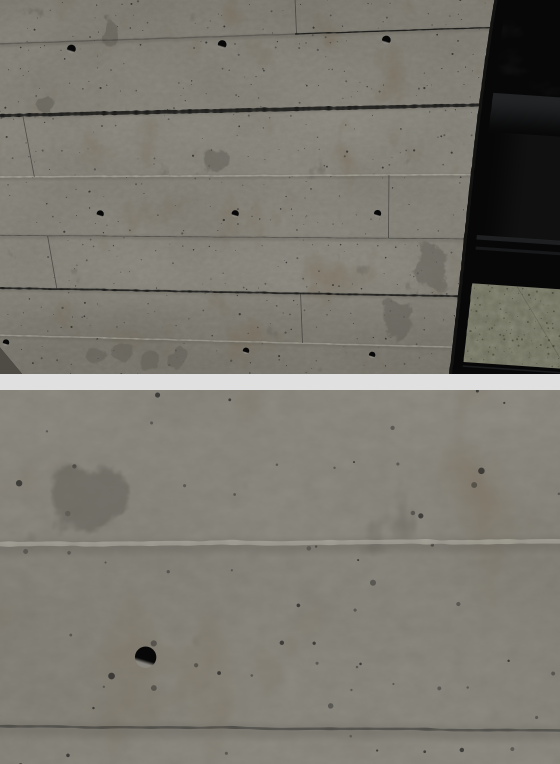
Top, the full canvas; bottom, a detail of the centre.
Reproduce this texture procedurally as a WebGL 2 fragment shader.

```glsl
#version 300 es
precision highp float;
uniform vec2 u_resolution;
out vec4 outColor;

#define CONCRETE vec3(0.515, 0.505, 0.472)
#define DAMP vec3(0.385, 0.375, 0.345)
#define RUST vec3(0.47, 0.42, 0.35)
#define GROOVE vec3(0.09, 0.09, 0.085)
#define RIDGE vec3(0.66, 0.65, 0.61)
#define BLACK vec3(0.028, 0.028, 0.03)
#define REFLECTION vec3(0.15, 0.16, 0.165)
#define FLOOR vec3(0.475, 0.475, 0.41)
#define WALL_WIDTH 1.27
#define FRAME_WIDTH 0.034
#define PIT_CELL 0.036
#define GRAIN 0.035

// Seams: height at left, height at right, half width, tone (dark < 0 < light)
const vec4 SEAMS[6] = vec4[6](
  vec4(0.883, 0.925, 0.0017, -0.9), vec4(0.691, 0.719, 0.0040, -1.0),
  vec4(0.527, 0.533, 0.0020, 0.8), vec4(0.371, 0.361, 0.0011, -0.45),
  vec4(0.230, 0.207, 0.0024, -1.0), vec4(0.104, 0.070, 0.0018, 0.7));
// Butt joint of each board, from the top; negative for none
const float JOINTS[7] = float[7](0.789, -1.0, 0.061, 1.04, 0.127, 0.803, -1.0);
// Tie hole rows: first x, first y, spacing, radius
const vec4 HOLES[3] = vec4[3](vec4(0.191, 0.869, 0.385, 0.0115),
  vec4(0.268, 0.428, 0.351, 0.0095), vec4(0.016, 0.084, 0.310, 0.0085));
// Large damp patches: centre, radii
const vec4 PATCHES[5] = vec4[5](vec4(0.573, 0.570, 0.034, 0.030),
  vec4(1.152, 0.288, 0.048, 0.068), vec4(1.064, 0.148, 0.040, 0.058),
  vec4(0.295, 0.915, 0.018, 0.042), vec4(0.122, 0.717, 0.022, 0.022));

vec2 hash2(vec2 p) {
  p = vec2(dot(p, vec2(127.1, 311.7)), dot(p, vec2(269.5, 183.3)));
  return fract(sin(p) * 43758.5);
}

float noise(vec2 p) {
  vec2 i = floor(p), f = fract(p), u = f * f * (3.0 - 2.0 * f);
  vec2 e = vec2(1.0, 0.0);
  float a = dot(hash2(i) * 2.0 - 1.0, f);
  float b = dot(hash2(i + e) * 2.0 - 1.0, f - e);
  float c = dot(hash2(i + e.yx) * 2.0 - 1.0, f - e.yx);
  float d = dot(hash2(i + 1.0) * 2.0 - 1.0, f - 1.0);
  return mix(mix(a, b, u.x), mix(c, d, u.x), u.y);
}

float fbm(vec2 p) {
  float sum = 0.0, amp = 0.6;
  for (int i = 0; i < 4; i++, amp *= 0.5, p = p * 2.03 + 7.1) sum += amp * noise(p);
  return sum;
}

// Coverage of the region where d < 0
float fill(float d) { return clamp(0.5 - d * u_resolution.y, 0.0, 1.0); }

// Small round pits scattered on a jittered grid
float pits(vec2 p, float cell, float density) {
  vec2 id = floor(p / cell), h = hash2(id), k = hash2(id + 31.7);
  float r = mix(0.0009, 0.0030, k.y * k.y);
  return fill(length((fract(p / cell) - 0.15 - 0.7 * h) * cell) - r) * step(k.x, density);
}

vec3 wall(vec2 p) {
  // Cast surface: clouds, grain, rust, pits
  float cloud = fbm(p * vec2(3.0, 5.0));
  vec3 col = CONCRETE + 0.05 * cloud + GRAIN * fbm(p * vec2(60.0, 85.0));
  col -= 0.05 * smoothstep(0.28, 0.0, p.y) + 0.02 * smoothstep(0.8, 1.0, p.y);
  col = mix(col, RUST, 0.5 * smoothstep(0.05, 0.4, fbm(p * vec2(9.0, 6.0) + 4.0)));
  col = mix(col, DAMP, 0.45 * smoothstep(0.26, 0.42, fbm(p * vec2(17.0, 12.0) + 19.0)));
  col = mix(col, GROOVE, 0.65 * pits(p, PIT_CELL, 0.22) + 0.4 * pits(p + 3.3, PIT_CELL * 0.5, 0.1));

  // Damp patches, and a row of them near the base
  float rough = fbm(p * 24.0);
  for (int i = 0; i < 9; i++) {
    float n = float(i - 5);
    vec4 s = i < 5 ? PATCHES[i] : vec4(0.258 + 0.072 * n, 0.045 + 0.015 * sin(n * 2.0), 0.026, 0.026);
    float d = length((p - s.xy) / s.zw) + rough * 1.3;
    col = mix(col, DAMP, 0.6 * smoothstep(1.08, 0.82, d));
  }

  // Board seams with uneven edges
  int board = 0;
  float wobble = 0.0016 * noise(p.xx * vec2(25.0, 3.0)), chip = noise(vec2(p.x * 70.0, 5.0));
  for (int i = 0; i < 6; i++) {
    vec4 s = SEAMS[i];
    float d = p.y - mix(s.x, s.y, p.x / WALL_WIDTH) - wobble;
    if (d < 0.0) board++;
    float w = s.z * (1.0 + 0.6 * chip + (i == 1 ? 0.3 * sin(p.x * 2.5) : 0.0));
    float fade = i == 0 ? mix(0.3, 1.0, step(JOINTS[0], p.x)) : 0.85 + 0.3 * chip;
    col = mix(col, DAMP, 0.35 * smoothstep(0.011, 0.0, abs(d + 0.003)));
    col = mix(col, s.w < 0.0 ? GROOVE : RIDGE, fill(abs(d) - w) * abs(s.w) * fade);
  }
  col += 0.016 * (hash2(vec2(float(board), 2.0)).x - 0.5);

  // Butt joints leaning towards the left
  float jx = JOINTS[board], top = board == 0 ? 1.0 : SEAMS[max(board - 1, 0)].x;
  float joint = abs(p.x - jx - 0.2 * (1.0 - jx) * (top - p.y)) - 0.0011;
  if (jx > 0.0) col = mix(col, GROOVE, 0.5 * fill(joint));

  // Tie holes: shaded bore with a lit lower lip
  for (int k = 0; k < 12; k++) {
    int row = k / 4, n = k % 4;
    if (row < 2 ? n == 3 : n == 1) continue;
    float r = float(row), i = float(n);
    vec4 h = HOLES[row];
    vec2 q = p - h.xy - vec2(h.z * i + 0.018 * pow(0.55, r) * i * i, (0.012 - 0.0115 * r) * i);
    float lip = smoothstep(-0.2, -0.7, q.y / h.w + 0.3 * q.x / h.w);
    col = mix(col, mix(BLACK, RIDGE, 0.8 * lip), fill(length(q) - h.w));
  }
  return mix(col, DAMP * 0.8, fill(p.y + 1.2 * p.x - 0.072));
}

// Window: dim reflections above a sunlit floor
vec3 window(vec2 p, float inset) {
  float y = p.y + 0.068 * (p.x - 1.27);
  float haze = smoothstep(0.64, 0.75, y) * fill(y - 0.755);
  vec3 col = mix(BLACK, REFLECTION, 0.8 * haze);
  col += 0.035 * fill(abs(y - 0.51) - 0.14) * smoothstep(0.04, 0.16, inset);
  col += 0.03 * smoothstep(0.1, 0.4, fbm(p * vec2(7.0, 12.0))) * step(0.755, y);
  col = mix(col, REFLECTION, 0.7 * fill(abs(y - 0.366) - 0.006) + 0.5 * fill(abs(y - 0.337) - 0.004));
  vec3 ground = FLOOR + 0.10 * fbm(p * 45.0) - 0.14 * pits(p, 0.016, 0.5);
  ground -= 0.06 * fill(abs(p.x - 1.38 - 0.6 * (0.238 - p.y)) - 0.0015);
  col = mix(col, ground, fill(y - 0.242) * fill(0.030 - y));
  col = mix(col, REFLECTION, 0.6 * fill(abs(y - 0.019) - 0.002));
  return mix(BLACK, col, fill(FRAME_WIDTH - inset));
}

void main() {
  vec2 p = gl_FragCoord.xy / u_resolution.y;
  float edge = 1.201 + 0.121 * p.y - 0.05 * p.y * p.y * (1.0 - p.y) + 0.002 * noise(p.yy * 40.0);
  float inset = p.x - edge;
  vec3 col = mix(window(p, inset), wall(p), fill(inset));
  col = mix(col, GROOVE, 0.7 * fill(abs(inset - 0.004) - 0.004));
  outColor = vec4(col, 1.0);
}
```
